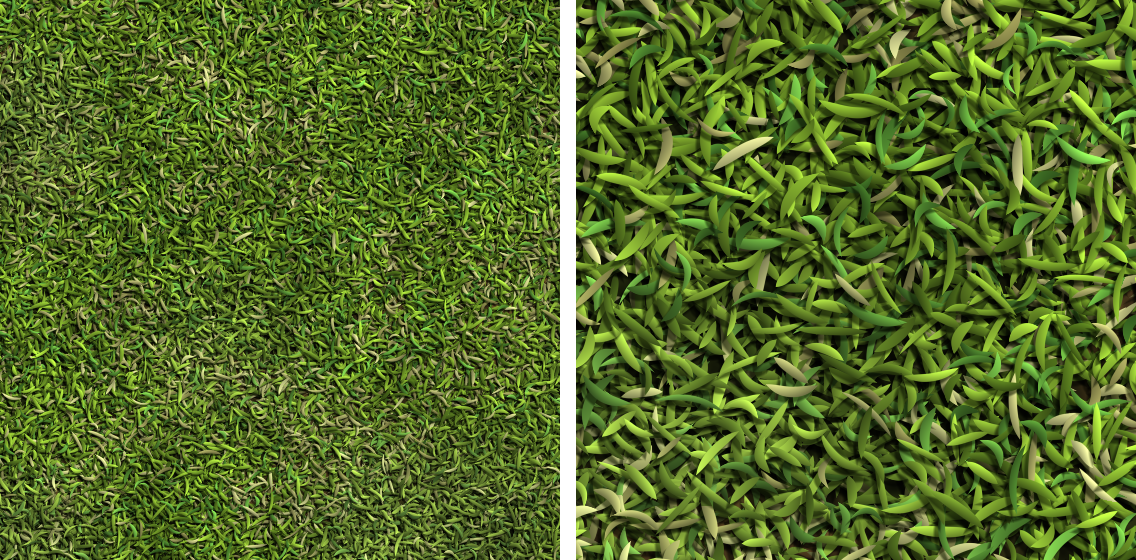
Left, the full canvas; right, a detail of the centre.
This texture is drawn by a WebGL 2 fragment shader. Its source:

```glsl
#version 300 es
precision highp float;

uniform vec2 u_resolution;
out vec4 fragColor;

vec4 hash4(vec2 p) {
    float seed = dot(p, vec2(127.1, 311.7));
    return fract(sin(seed + vec4(0.0, 1.7, 3.1, 5.3)) * 43758.5453);
}

float valueNoise(vec2 p) {
    vec2 cell = floor(p);
    vec2 f = fract(p);
    f = f * f * (3.0 - 2.0 * f);
    float low = mix(hash4(cell).x, hash4(cell + vec2(1, 0)).x, f.x);
    float high = mix(hash4(cell + vec2(0, 1)).x, hash4(cell + vec2(1, 1)).x, f.x);
    return mix(low, high, f.y);
}

// Curved tapering blade: x = edge distance, y = position along, z = side
vec3 bladeField(vec2 p, vec2 dir, float halfLength, float halfWidth, float bend) {
    float along = dot(p, dir) / halfLength;
    float across = dot(p, vec2(-dir.y, dir.x)) - bend * (along * along - 0.35);
    float width = halfWidth * (1.0 - pow(abs(along), 3.0));
    return vec3(abs(across) - width, along, across / halfWidth);
}

vec3 bladeColor(vec4 rnd, float dryness, float dullness) {
    vec3 color = mix(vec3(0.27, 0.39, 0.09), vec3(0.66, 0.86, 0.23), rnd.x);
    color = mix(color, color * vec3(0.75, 0.95, 1.3), step(0.82, rnd.y));
    vec3 straw = mix(vec3(0.56, 0.55, 0.30), vec3(0.82, 0.83, 0.56), rnd.x);
    color = mix(color, straw, step(rnd.z, 0.1 + 0.25 * dryness));
    float grey = dot(color, vec3(0.35, 0.5, 0.15));
    return mix(color, vec3(grey) * vec3(1.0, 1.1, 0.65), 0.4 * dullness);
}

void main() {
    vec2 uv = gl_FragCoord.xy / u_resolution.y;
    float density = 36.0;
    float pixel = density / u_resolution.y;

    // Broad patches of dry and dull turf
    float dryness = smoothstep(0.55, 0.9, valueNoise(uv * 9.0 + 4.0));
    float dullness = smoothstep(0.4, 0.8, valueNoise(uv * 2.6 + 11.0));

    // Soil between the blades
    float crumbs = valueNoise(uv * 130.0);
    vec3 color = mix(vec3(0.10, 0.12, 0.04), vec3(0.42, 0.30, 0.16), dryness * 0.7);
    color *= 0.4 + crumbs;

    // Blades stacked from the ground up, each casting a shadow
    for (int layer = 0; layer < 17; layer++) {
        float level = float(layer);
        vec2 p = uv * density + level * vec2(0.37, 0.71);
        vec2 home = floor(p);
        for (int y = -1; y <= 1; y++) {
            for (int x = -1; x <= 1; x++) {
                vec2 cell = home + vec2(x, y);
                vec4 place = hash4(cell + level * vec2(5.3, 9.7));
                vec4 tint = hash4(cell + level * vec2(7.1, 3.9) + 19.4);
                float angle = 6.2832 * place.z;
                vec2 dir = vec2(cos(angle), sin(angle));
                vec2 local = p - cell - place.xy;
                float halfLength = mix(0.35, 0.8, place.w * place.w);
                float halfWidth = mix(0.06, 0.12, tint.w);
                float bend = (tint.y - 0.5) * 0.45;

                vec2 shift = vec2(-0.09, -0.12);
                float shade = bladeField(local - shift, dir, halfLength, halfWidth, bend).x;
                color *= mix(vec3(1.0), vec3(0.48, 0.50, 0.42), smoothstep(0.04, -0.04, shade));

                vec3 blade = bladeField(local, dir, halfLength, halfWidth, bend);
                float cover = smoothstep(0.7 * pixel, -0.7 * pixel, blade.x);
                float facing = dot(vec2(-dir.y, dir.x), vec2(0.6, 0.8));
                float light = mix(0.7, 1.12, blade.y * 0.5 + 0.5);
                light *= 1.0 + 0.3 * facing * clamp(blade.z, -1.0, 1.0);
                light *= mix(0.75, 1.05, level / 16.0);
                color = mix(color, bladeColor(tint, dryness, dullness) * light, cover);
            }
        }
    }

    // Gentle unevenness of the lawn
    color *= 0.88 + 0.24 * valueNoise(uv * 14.0 + 31.0);
    fragColor = vec4(clamp(color, 0.0, 1.0), 1.0);
}
```
